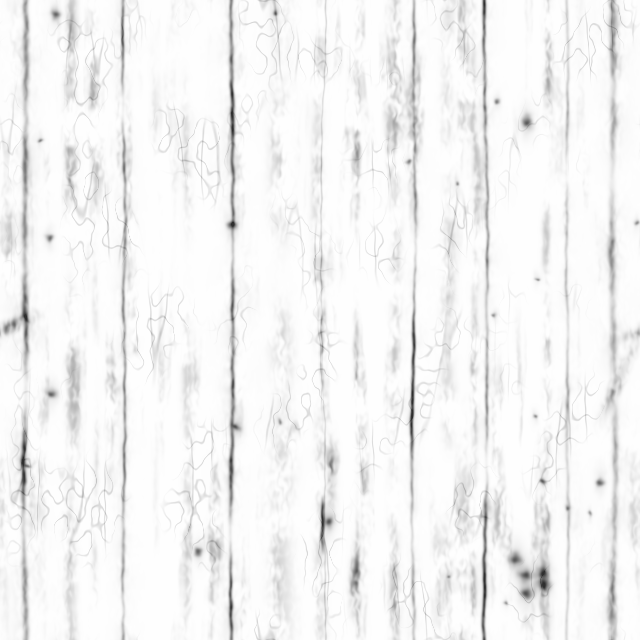
Give the GLSL for this texture map, as a Shadertoy shader.

```glsl
// Whitewashed timber boards: one seamless tile of pale vertical grain.
// Grey ink is summed from board seams, soft streaks, stretched gradient noise,
// open splits, scars and scattered knots, then taken away from white paint.

const float PAINT_WHITE = 0.995;
const float MAX_INK = 0.82;
const float GRAIN_INK = 0.25;
const float VEIN_INK = 0.13;
const float SPLIT_WIDTH = 0.0027;
const int KNOT_COUNT = 30;
const int CLUSTER_KNOTS = 5;
const vec2 CLUSTER_CENTRE = vec2(0.84, 0.105);

// Seams and streaks: x, half width, ink
const vec3 SEAMS[8] = vec3[8](
    vec3(0.038, 0.0040, 0.42), vec3(0.194, 0.0026, 0.38),
    vec3(0.363, 0.0030, 0.52), vec3(0.506, 0.0014, 0.16),
    vec3(0.647, 0.0026, 0.30), vec3(0.758, 0.0026, 0.34),
    vec3(0.888, 0.0028, 0.20), vec3(0.960, 0.0045, 0.28));
const vec3 STREAKS[10] = vec3[10](
    vec3(0.110, 0.009, 0.30), vec3(0.150, 0.005, 0.11),
    vec3(0.292, 0.007, 0.13), vec3(0.440, 0.017, 0.17),
    vec3(0.498, 0.008, 0.17), vec3(0.558, 0.004, 0.22),
    vec3(0.617, 0.008, 0.22), vec3(0.700, 0.010, 0.17),
    vec3(0.740, 0.005, 0.25), vec3(0.855, 0.006, 0.23));
// Splits: x, y, half length, ink
const vec4 SPLITS[5] = vec4[5](
    vec4(0.646, 0.39, 0.135, 0.48), vec4(0.757, 0.09, 0.13, 0.42),
    vec4(0.503, 0.18, 0.050, 0.48), vec4(0.363, 0.83, 0.06, 0.32),
    vec4(0.757, 0.95, 0.060, 0.30));
// Scars: x, y, tilt, half length
const vec4 SCARS[4] = vec4[4](
    vec4(0.015, 0.49, 0.45, 0.034), vec4(0.968, 0.41, 1.15, 0.045),
    vec4(0.517, 0.26, 1.57, 0.035), vec4(0.554, 0.09, 1.57, 0.040));

vec2 hash2(vec2 cell, float seed) {
    uvec3 v = uvec3(ivec3(cell, seed)) * 1664525u + 1013904223u;
    v.x += v.y * v.z; v.y += v.z * v.x; v.z += v.x * v.y;
    v ^= v >> 16u;
    v.x += v.y * v.z; v.y += v.z * v.x;
    return vec2(v.xy >> 8u) / 16777216.0;
}

float cornerSlope(vec2 cell, vec2 offset, vec2 cells, float seed) {
    float angle = 6.28318 * hash2(mod(cell, cells), seed).x;
    return dot(vec2(cos(angle), sin(angle)), offset);
}

// Gradient noise that wraps after the given number of cells, about -1 to 1
float gradientNoise(vec2 uv, vec2 cells, float seed) {
    vec2 p = uv * cells, i = floor(p), f = p - i;
    vec2 u = f * f * f * (f * (f * 6.0 - 15.0) + 10.0);
    vec2 e = vec2(1.0, 0.0);
    float low = mix(cornerSlope(i, f, cells, seed),
                    cornerSlope(i + e, f - e, cells, seed), u.x);
    float high = mix(cornerSlope(i + e.yx, f - e.yx, cells, seed),
                     cornerSlope(i + 1.0, f - 1.0, cells, seed), u.x);
    return 1.4 * mix(low, high, u.y);
}

vec2 wrapped(vec2 d) { return d - round(d); }

float bell(float d, float width) { return exp(-d * d / (width * width)); }

float boardLines(vec2 uv, float mottle) {
    float ink = 0.0;
    for (int i = 0; i < 8; i++) {
        float d = wrapped(uv - SEAMS[i].x).x, w = SEAMS[i].y;
        float wear = gradientNoise(vec2(0.5, uv.y), vec2(1.0, 9.0), float(20 + i));
        float halo = 0.28 * exp(-abs(d) / (3.0 * w)) * mottle;
        ink += SEAMS[i].z * (bell(d, w) + halo) * clamp(0.75 + wear, 0.12, 1.3);
    }
    for (int i = 0; i < 10; i++) {
        float d = wrapped(uv - STREAKS[i].x).x;
        float wear = gradientNoise(vec2(0.5, uv.y), vec2(1.0, 6.0), float(40 + i));
        ink += STREAKS[i].z * bell(d, STREAKS[i].y) * mottle
             * smoothstep(-0.6, 0.5, wear);
    }
    return ink;
}

float splitsAndScars(vec2 uv, float mottle) {
    float ink = 0.0;
    for (int i = 0; i < 5; i++) {
        vec2 d = wrapped(uv - SPLITS[i].xy);
        float ends = 1.0 - smoothstep(0.5, 1.0, abs(d.y) / SPLITS[i].z);
        ink += SPLITS[i].w * bell(d.x, SPLIT_WIDTH) * ends;
    }
    for (int i = 0; i < 4; i++) {
        vec2 d = wrapped(uv - SCARS[i].xy);
        vec2 axis = vec2(cos(SCARS[i].z), sin(SCARS[i].z));
        float across = dot(d, vec2(-axis.y, axis.x));
        ink += 0.42 * bell(dot(d, axis), SCARS[i].w) * bell(across, 0.008)
             * (0.3 + mottle);
    }
    return ink;
}

float knots(vec2 uv) {
    float ink = 0.0;
    for (int i = 0; i < KNOT_COUNT; i++) {
        vec2 place = hash2(vec2(i, 3), 7.0), look = hash2(vec2(i, 5), 11.0);
        bool clustered = i < CLUSTER_KNOTS;
        vec2 centre = clustered ? CLUSTER_CENTRE + 0.08 * (place - 0.5) : place;
        float radius = clustered ? 0.0085 : mix(0.003, 0.008, look.x * look.x);
        vec2 d = wrapped(uv - centre);
        float core = bell(length(d * vec2(1.0, mix(0.75, 1.2, look.y))), radius);
        float smear = 0.16 * bell(d.x, radius * 1.5) * bell(d.y, radius * 3.5);
        ink += mix(0.3, 0.58, clustered ? 0.9 : look.x) * (core + smear);
    }
    return ink;
}

void mainImage(out vec4 fragColor, in vec2 fragCoord) {
    vec2 uv = fragCoord / iResolution.xy;

    // Slow wander and small ragged edges
    vec2 wood = uv;
    wood.x += 0.0055 * gradientNoise(uv, vec2(7.0, 4.0), 1.0)
            + 0.0018 * gradientNoise(uv, vec2(22.0, 34.0), 2.0);
    vec2 ragged = uv + 0.003 * vec2(gradientNoise(uv, vec2(70.0), 3.0),
                                    gradientNoise(uv, vec2(70.0), 4.0));

    // Blotchy wear and long fibres
    float fine = gradientNoise(ragged, vec2(150.0, 70.0), 5.0);
    float mottle = smoothstep(-0.55, 0.65,
        gradientNoise(ragged, vec2(30.0, 18.0), 6.0) + 0.45 * fine);
    float region = smoothstep(-0.5, 0.5, gradientNoise(uv, vec2(8.0, 3.0), 8.0));
    float fibre = gradientNoise(wood, vec2(38.0, 3.0), 9.0)
                + 0.4 * gradientNoise(wood, vec2(110.0, 9.0), 10.0);
    float grain = smoothstep(0.0, 0.9, fibre) * mottle * region;

    // Hairline cracks and curled paint veins
    float patches = smoothstep(0.05, 0.5, gradientNoise(uv, vec2(11.0, 7.0), 12.0));
    float hair = abs(gradientNoise(wood, vec2(24.0, 3.0), 13.0));
    float curl = abs(gradientNoise(ragged, vec2(42.0, 26.0), 14.0));
    float veins = 2.0 - smoothstep(0.0, 0.06, hair) - smoothstep(0.0, 0.1, curl);

    float ink = GRAIN_INK * grain + VEIN_INK * veins * patches
              + boardLines(wood, mottle) + splitsAndScars(wood, mottle);
    ink = ink * (1.0 + 0.25 * fine) + knots(ragged);
    fragColor = vec4(vec3(PAINT_WHITE * (1.0 - clamp(ink, 0.0, MAX_INK))), 1.0);
}
```
